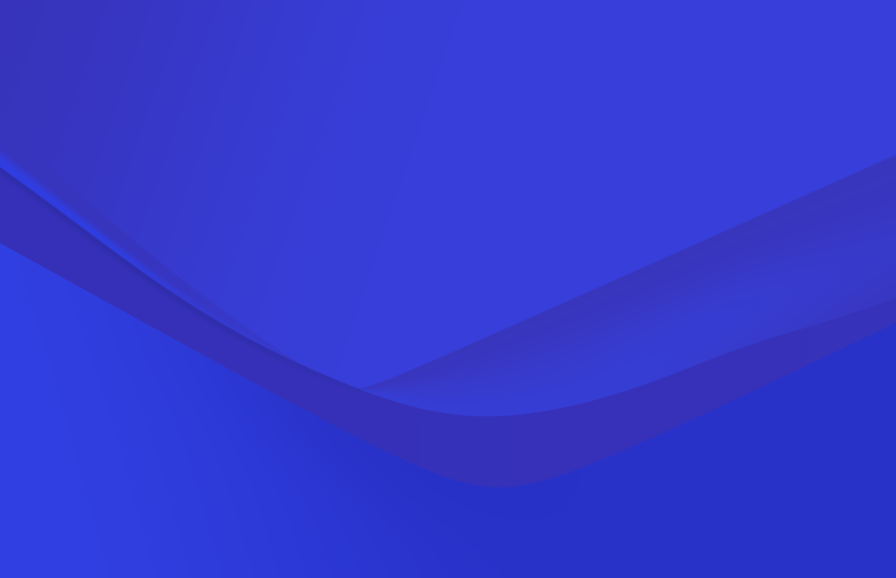
This background is drawn by a Shadertoy shader. Its source:

```glsl
// Smooth V-shaped curve: base height, tilt, steepness, centre and roundness
float valley(float x, float base, float tilt, float steep, float centre, float roundness) {
    float d = x - centre;
    return base + tilt * d + steep * sqrt(d * d + roundness * roundness);
}

float bump(float x, float centre, float width) {
    float d = (x - centre) / width;
    return exp(-d * d);
}

float smoothMax(float a, float b, float k) {
    return 0.5 * (a + b + sqrt((a - b) * (a - b) + k * k));
}

// Soft coverage of the area below a curve
float below(float y, float curve) {
    float pixel = 1.0 / iResolution.y;
    return 1.0 - smoothstep(-pixel, pixel, y - curve);
}

void mainImage(out vec4 fragColor, in vec2 fragCoord) {
    vec2 uv = fragCoord / iResolution.xy;
    float x = uv.x, y = uv.y;

    // Ribbon edges
    float ribbonBottom = valley(x, 0.097, -0.054, 0.813, 0.552, 0.074);
    float ribbonTop = valley(x, 0.1585, -0.2245, 0.8437, 0.505, 0.15)
                    - 0.028 * bump(x, 0.22, 0.17) + 0.012 * bump(x, 0.83, 0.1);
    float foldLeft = 0.788 - 1.471 * x + 0.654 * x * x;
    float foldTop = max(smoothMax(foldLeft, 0.04 + 0.692 * x, 0.032), ribbonTop);

    // Upper field, shaded towards the top left corner
    vec3 violet = vec3(0.218, 0.198, 0.725);
    vec3 blue = vec3(0.214, 0.243, 0.85);
    float light = smoothstep(-0.08, 0.55, x + 0.22 * (1.0 - y));
    vec3 color = mix(violet, blue, light);

    // Inner fold: a dark upper rim, brighter towards the ribbon
    float depth = clamp((foldTop - y) / max(foldTop - ribbonTop, 0.001), 0.0, 1.0);
    float rightGlow = smoothstep(0.0, 1.0, depth) * (1.0 - smoothstep(0.62, 1.05, x));
    vec3 rightFold = mix(vec3(0.222, 0.21, 0.745), vec3(0.212, 0.24, 0.83), rightGlow);
    rightFold += vec3(-0.005, 0.012, 0.04) * bump(depth, 0.65, 0.3) * smoothstep(0.6, 0.85, x);
    float leftGlow = smoothstep(0.5, 0.9, depth) * (1.0 - smoothstep(0.1, 0.36, x));
    vec3 leftFold = mix(vec3(0.217, 0.205, 0.745), vec3(0.185, 0.24, 0.88), leftGlow);
    leftFold = mix(leftFold, color, 0.6 * smoothstep(0.1, 0.3, x));
    vec3 fold = mix(leftFold, rightFold, smoothstep(0.36, 0.42, x));
    color = mix(color, fold, below(y, foldTop));

    // Ribbon with a thin shadow along its left upper edge
    vec3 ribbon = mix(vec3(0.212, 0.186, 0.72), vec3(0.215, 0.195, 0.73), x);
    float crease = bump(y, ribbonTop - 0.004, 0.009) * (1.0 - smoothstep(0.2, 0.5, x));
    ribbon -= vec3(0.03, 0.01, 0.05) * crease;
    color = mix(color, ribbon, below(y, ribbonTop));

    // Lower field, bright at the left and deep at the right
    float shade = smoothstep(0.0, 0.62, x + 0.18 * (y - 0.2));
    vec3 lower = mix(vec3(0.19, 0.248, 0.885), vec3(0.157, 0.194, 0.785), shade);
    lower -= vec3(0.008, 0.012, 0.025) * bump(y, ribbonBottom, 0.1) * bump(x, 0.38, 0.18);
    color = mix(color, lower, below(y, ribbonBottom));

    fragColor = vec4(color, 1.0);
}
```
